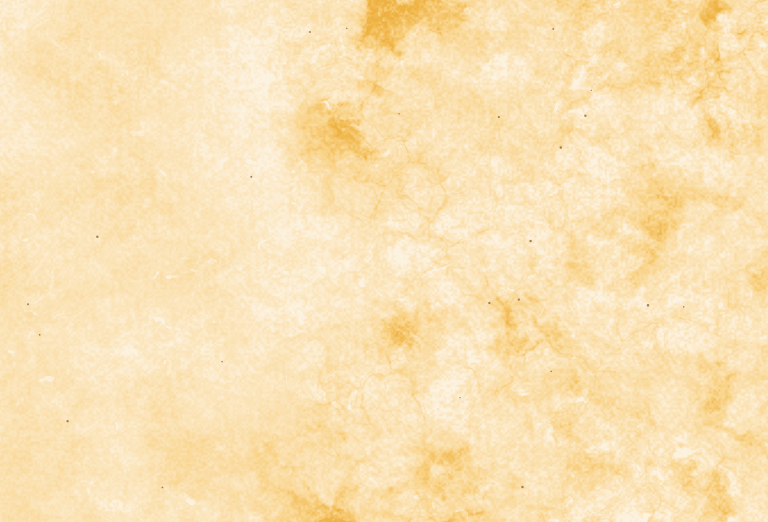
Reproduce this texture procedurally as a WebGL 1 fragment shader.

```glsl
precision highp float;
// Polished cream limestone: a calm pale side and a veined, ochre stained side.
// Layered value noise sets a single tone (0 pale, 1 ochre), cell borders give the
// veins, scattered dots the pale shells and dark pits; a ramp colours the tone.

uniform vec2 u_resolution;

// Colours of the ramp, pale to dark
const vec3 CHALK = vec3(0.99, 0.95, 0.88);
const vec3 CREAM = vec3(0.985, 0.892, 0.72);
const vec3 HONEY = vec3(0.975, 0.825, 0.53);
const vec3 OCHRE = vec3(0.935, 0.70, 0.26);
const vec3 PIT_BROWN = vec3(0.55, 0.37, 0.18);

// Strengths, in tone
const float BASE_TONE = 0.215;
const float CLOUD_AMOUNT = 0.42;
const float MOTTLE_AMOUNT = 0.30;
const float STAIN_AMOUNT = 0.72;
const float VEIN_AMOUNT = 0.20;
const float GRAIN_AMOUNT = 0.32;
const float SHELL_AMOUNT = 0.22;

// Sizes, in cells per canvas height
const float STAIN_SCALE = 8.0;
const float MOTTLE_SCALE = 30.0;
const float PEBBLE_SCALE = 11.0;
const float GRAIN_SCALE = 230.0;
const float SHELL_SCALE = 11.0;
const float CHIP_SCALE = 34.0;
const float PIT_SCALE = 17.0;

float hash(vec2 p) {
  return fract(sin(dot(p, vec2(127.1, 311.7))) * 43758.5453);
}

vec2 hash2(vec2 p) {
  return vec2(hash(p), hash(p + 37.3));
}

float noise(vec2 p) {
  vec2 i = floor(p), f = fract(p);
  f = f * f * (3.0 - 2.0 * f);
  return mix(mix(hash(i), hash(i + vec2(1.0, 0.0)), f.x),
             mix(hash(i + vec2(0.0, 1.0)), hash(i + 1.0), f.x), f.y);
}

float fbm(vec2 p) {
  float sum = 0.0, amp = 0.5;
  for (int i = 0; i < 5; i++) {
    sum += amp * noise(p);
    p = mat2(1.6, 1.2, -1.2, 1.6) * p + 11.7;
    amp *= 0.56;
  }
  return sum / 1.07;
}

// Gap between the two nearest cell points: zero on the cell borders
float cellBorder(vec2 p) {
  vec2 i = floor(p), f = fract(p);
  float nearest = 8.0, second = 8.0;
  for (int y = -1; y <= 1; y++) {
    for (int x = -1; x <= 1; x++) {
      vec2 cell = vec2(float(x), float(y));
      float d = length(cell + hash2(i + cell) - f);
      second = min(second, max(nearest, d));
      nearest = min(nearest, d);
    }
  }
  return second - nearest;
}

// Random dots, one at most per cell; share is the part of cells filled
float scatter(vec2 p, float share, float radius, float soft) {
  vec2 i = floor(p);
  float r = radius * mix(0.4, 1.0, hash(i + 71.9));
  float d = length(fract(p) - 0.3 - 0.4 * hash2(i + 5.1));
  return step(hash(i + 19.7), share) * (1.0 - smoothstep(r - soft, r + soft, d));
}

vec3 ramp(float t) {
  vec3 c = mix(CHALK, CREAM, smoothstep(-0.05, 0.25, t));
  c = mix(c, HONEY, clamp((t - 0.23) / 0.32, 0.0, 1.0));
  return mix(c, OCHRE, clamp((t - 0.55) / 0.40, 0.0, 1.0));
}

void main() {
  vec2 p = gl_FragCoord.xy / u_resolution.y;
  vec2 warp = vec2(fbm(p * 11.0), fbm(p * 11.0 + 43.0)) - 0.5;
  vec2 crinkle = vec2(noise(p * 55.0), noise(p * 55.0 + 17.0)) - 0.5;
  vec2 q = p + 0.09 * warp + 0.012 * crinkle;

  // Calm side to veined side, and two meandering stained bands
  float veined = smoothstep(0.38, 0.78, p.x + 0.5 * (fbm(p * 3.0 + 7.0) - 0.5));
  float midBand = (q.x - 0.78 - 0.08 * cos(8.0 * (p.y - 0.48))) / 0.13;
  float sideBand = (q.x - 1.38 - 0.04 * sin(9.0 * p.y)) / 0.12;
  float band = exp(-midBand * midBand) + 0.85 * exp(-sideBand * sideBand);

  // Broad clouds, level bedding, mottling and ragged stains
  float mottle = fbm(q * MOTTLE_SCALE + 51.0);
  float tone = BASE_TONE + CLOUD_AMOUNT * (fbm(q * 4.0 + 2.0) - 0.5) + 0.03 * veined;
  tone += 0.14 * (fbm(q * vec2(4.0, 15.0) + 61.0) - 0.5);
  tone += MOTTLE_AMOUNT * (mottle - 0.5) * (0.6 + 0.5 * veined);
  float patches = smoothstep(0.42, 0.74, fbm(q * STAIN_SCALE + 23.0));
  float ragged = patches * smoothstep(0.28, 0.70, mottle + 0.15 * patches);
  tone += STAIN_AMOUNT * ragged * (0.12 + 0.16 * veined + 0.75 * band);

  // Broken veins around pale pebbles of two sizes
  float border = cellBorder(q * PEBBLE_SCALE);
  float coarse = 1.0 - smoothstep(0.0, 0.09, border);
  float fine = 1.0 - smoothstep(0.0, 0.14, cellBorder(q * PEBBLE_SCALE * 2.1 + 9.0));
  float broken = smoothstep(0.38, 0.62, fbm(p * 8.0 + 31.0));
  tone += VEIN_AMOUNT * (coarse + 0.7 * fine) * broken * (0.1 + 0.6 * veined + 0.3 * band);
  tone -= 0.07 * smoothstep(0.1, 0.4, border) * veined;

  // Pale shells, chips and hairlines with ragged edges
  vec2 torn = q + 0.02 * crinkle;
  float shells = scatter(torn * SHELL_SCALE, 0.12, 0.27, 0.05) * (0.4 + 0.6 * veined);
  float chips = scatter(torn * CHIP_SCALE, 0.06, 0.30, 0.06) * (0.4 + 0.6 * broken);
  float hairline = 1.0 - smoothstep(0.0, 0.012, abs(fbm(q * 5.0 + 83.0) - 0.5));
  tone -= SHELL_AMOUNT * (0.7 * shells * (0.4 + mottle) + chips + 0.5 * hairline * broken);

  // Fine sandy grain, then tiny dark pits
  float grain = 0.65 * noise(p * GRAIN_SCALE) + 0.35 * noise(p * GRAIN_SCALE * 0.47) - 0.5;
  tone += GRAIN_AMOUNT * grain * (0.8 + 0.4 * veined + 0.3 * patches);
  float pits = scatter(p * PIT_SCALE + 0.4, 0.05, 0.042, 0.022);
  gl_FragColor = vec4(mix(ramp(tone), PIT_BROWN, 0.75 * pits), 1.0);
}
```
